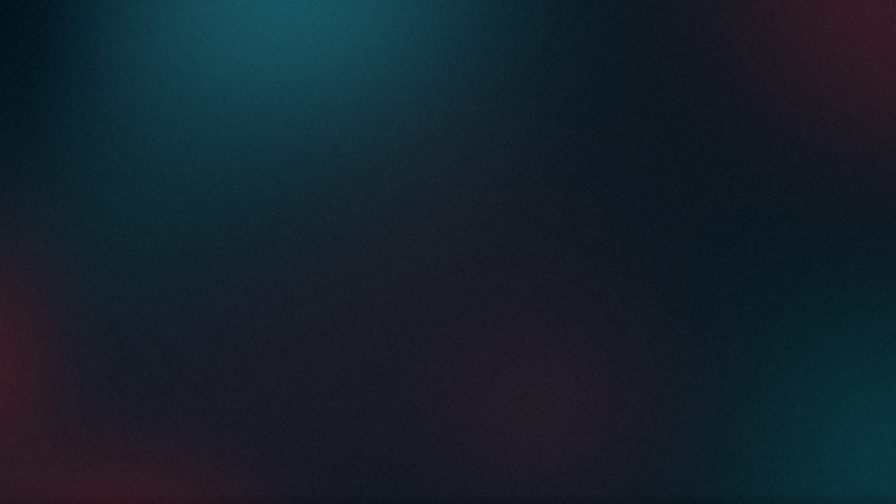
Give the GLSL for this background, as a Shadertoy shader.

```glsl
// Dark abstract backdrop: soft teal, violet and wine-red glows over deep navy.
// Each glow is a rotated Gaussian ellipse blended onto the colour below it,
// and a fine hashed grain gives the surface a slight film texture.

// Hash without sine: cell coordinate to a value in 0..1
float hash(vec2 cell) {
    vec3 q = fract(cell.xyx * 0.1031);
    q += dot(q, q.yzx + 33.33);
    return fract((q.x + q.y) * q.z);
}

// Gaussian ellipse: 1 at the centre, fading with distance along its own axes
float glow(vec2 p, vec2 centre, vec2 radius, float angle) {
    float c = cos(angle), s = sin(angle);
    vec2 d = mat2(c, -s, s, c) * (p - centre) / radius;
    return exp(-dot(d, d));
}

void mainImage(out vec4 fragColor, in vec2 fragCoord) {
    // Height runs 0..1; width is fitted to the 16:9 composition
    vec2 uv = fragCoord / iResolution.xy;
    vec2 p = uv * vec2(16.0 / 9.0, 1.0);

    // Navy base, then the broad violet haze along the rising diagonal
    vec3 navy = vec3(0.022, 0.085, 0.118);
    vec3 violet = vec3(0.104, 0.105, 0.150);
    vec3 wine = vec3(0.225, 0.108, 0.145);
    vec3 color = navy;
    color = mix(color, violet, 0.95 * glow(p, vec2(0.55, 0.30), vec2(0.78, 0.42), 0.35));
    color = mix(color, vec3(0.105, 0.125, 0.160), 0.7 * glow(p, vec2(0.80, 0.65), vec2(0.28, 0.25), 0.6));

    // Teal light from the top with a wide, dim spill toward the left
    color = mix(color, vec3(0.055, 0.165, 0.200), 0.8 * glow(p, vec2(0.36, 0.66), vec2(0.45, 0.26), 0.45));
    color = mix(color, vec3(0.090, 0.325, 0.375), glow(p, vec2(0.57, 1.00), vec2(0.40, 0.27), 0.15));
    color = mix(color, vec3(0.010, 0.072, 0.115), 0.85 * glow(p, vec2(0.0, 1.0), vec2(0.16, 0.32), 0.0));

    // Teal corner at the lower right
    color = mix(color, vec3(0.040, 0.205, 0.235), glow(p, vec2(1.78, 0.08), vec2(0.36, 0.33), 0.5));

    // Warm glows: upper right, left edge, bottom left and lower centre
    color = mix(color, vec3(0.205, 0.105, 0.145), glow(p, vec2(1.78, 0.98), vec2(0.42, 0.30), -0.55));
    color = mix(color, wine, 0.95 * glow(p, vec2(-0.02, 0.27), vec2(0.15, 0.25), 0.0));
    color = mix(color, wine, 0.95 * glow(p, vec2(0.24, -0.03), vec2(0.30, 0.15), -0.15));
    color = mix(color, vec3(0.138, 0.108, 0.150), 0.9 * glow(p, vec2(1.07, 0.19), vec2(0.28, 0.25), 0.0));

    // Thin shade on the bottom edge
    color *= mix(0.85, 1.0, smoothstep(0.0, 0.025, uv.y));

    // Fine grain on a canvas-relative grid
    vec2 cell = floor(uv * vec2(512.0, 288.0));
    color += 0.016 * (hash(cell) + hash(cell + 71.0) - 1.0);

    fragColor = vec4(clamp(color, 0.0, 1.0), 1.0);
}
```
